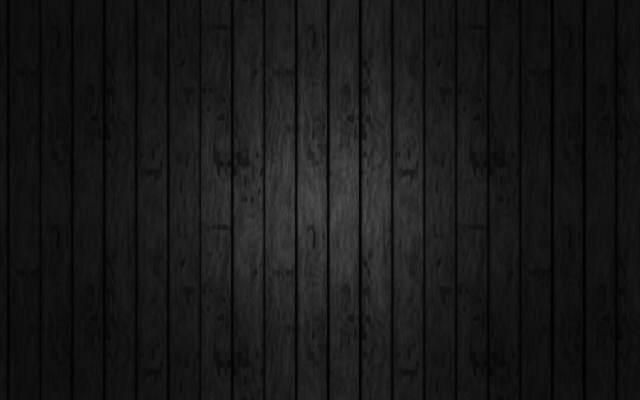
This texture is drawn by a Shadertoy shader. Its source:

```glsl
const float PLANKS = 20.0;        // planks across the canvas
const float GRAIN_PLANKS = 8.0;   // planks before the grain recurs
const float GRAIN_ROWS = 2.0;     // grain repeats down the canvas
const float SEAM_OFFSET = 0.26;   // first seam, in plank widths
const float PI = 3.14159265;

float hash(vec2 p) {
    vec3 q = fract(p.xyx * 0.1031);
    q += dot(q, q.yzx + 33.33);
    return fract((q.x + q.y) * q.z);
}

// Value noise, periodic along y; each seed gives a separate plank
float grainNoise(vec2 p, vec2 cells, float seed) {
    p *= cells;
    vec2 i = floor(p);
    vec2 f = p - i;
    f = f * f * (3.0 - 2.0 * f);
    float y0 = mod(i.y, cells.y);
    float y1 = mod(i.y + 1.0, cells.y);
    float x = i.x + seed * 64.0;
    float low = mix(hash(vec2(x, y0)), hash(vec2(x + 1.0, y0)), f.x);
    float high = mix(hash(vec2(x, y1)), hash(vec2(x + 1.0, y1)), f.x);
    return mix(low, high, f.y);
}

// Brightness factor of the wood, around 1
float woodGrain(vec2 p, float seed) {
    float bend = grainNoise(p, vec2(2.0, 5.0), seed + 11.0) - 0.5;
    vec2 q = p + vec2(0.22 * bend, 0.0);
    float fibre = grainNoise(q, vec2(13.0, 14.0), seed + 23.0) - 0.5;
    float fleck = grainNoise(q, vec2(20.0, 52.0), seed + 37.0) - 0.5;
    float streak = grainNoise(q, vec2(5.0, 3.0), seed + 41.0) - 0.5;
    float patchy = grainNoise(p, vec2(1.6, 6.0), seed + 59.0);

    // Arched growth rings, stronger on some planks
    float field = grainNoise(p, vec2(1.5, 4.0), seed + 67.0);
    float rings = cos(2.0 * PI * (5.0 * field + 2.0 * p.x));
    float ringAmount = 0.09 * hash(vec2(seed, 7.0));

    // Short dark cracks gathered in worn areas
    float crack = smoothstep(0.62, 0.85, grainNoise(q, vec2(8.0, 22.0), seed + 73.0));
    crack *= smoothstep(0.45, 0.8, patchy);

    float tone = 1.0 + 0.30 * fibre + 0.22 * fleck + 0.24 * streak;
    tone += ringAmount * rings - 0.16 * (patchy - 0.5);
    return tone * (1.0 - 0.42 * crack);
}

// Dark groove with a soft shadow on both sides
float seamShade(float edge, float halfWidth, float pixel, float depth) {
    float groove = 1.0 - smoothstep(halfWidth - 0.6 * pixel, halfWidth + 0.6 * pixel, edge);
    float shadow = 1.0 - smoothstep(0.0, 0.13, edge);
    return (1.0 - depth * groove) * (1.0 - 0.28 * shadow);
}

// Periodic pool of light in the middle of the canvas
float lightPool(vec2 uv, float ambient, float glow) {
    vec2 s = sin(PI * (uv - 0.5));
    return ambient + glow * exp(-dot(s * s, vec2(2.4, 1.0)));
}

void mainImage(out vec4 fragColor, in vec2 fragCoord) {
    vec2 uv = fragCoord / iResolution.xy;
    float pixel = PLANKS / iResolution.x;

    // Plank layout
    float column = uv.x * PLANKS - SEAM_OFFSET;
    float plank = mod(floor(column), PLANKS);
    float seam = mod(floor(column + 0.5), PLANKS);
    float across = fract(column);
    float edge = min(across, 1.0 - across);

    // Wood and per-plank variation
    float seed = mod(plank, GRAIN_PLANKS) + 1.0;
    float wood = woodGrain(vec2(across, uv.y * GRAIN_ROWS), seed);
    wood *= mix(0.92, 1.08, hash(vec2(seed, 3.0)));

    // Seams differ in weight
    float weight = hash(vec2(seam, 19.0));
    float shade = seamShade(edge, mix(0.024, 0.042, weight), pixel, mix(0.65, 0.9, weight));

    float light = lightPool(uv, 0.054, 0.19);
    fragColor = vec4(vec3(light * wood * shade), 1.0);
}
```
